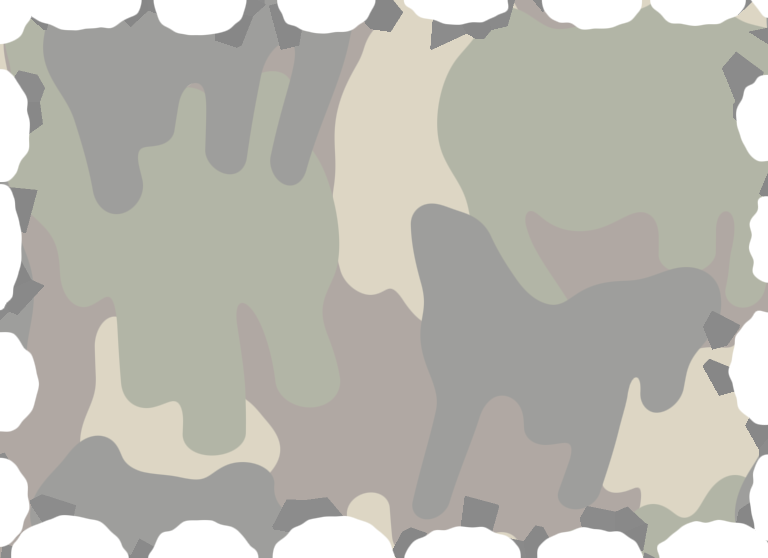
Write a Shadertoy shader that draws this pattern.

```glsl
// Washed-out camouflage sheet with a torn, scalloped rim on white.
// Each colour is a staggered lattice of patches, a rounded body with vertical
// fingers joined by a smooth union; angular grey shards cling to the rim.

const vec3 WHITE = vec3(1.0);
const vec3 MAUVE = vec3(0.69, 0.66, 0.64);
const vec3 CREAM = vec3(0.865, 0.84, 0.77);
const vec3 GREEN = vec3(0.70, 0.71, 0.65);
const vec3 GREY  = vec3(0.62, 0.62, 0.61);
const vec3 SHARD = vec3(0.54);

// All lengths are in canvas heights.
struct Layer {
    vec2 origin, cell;    // lattice start and spacing
    float stagger;        // vertical shift of odd columns
    vec2 reach;           // half width of the body, finger length
    float body, finger;   // radii
    float seed;
};
const Layer CREAM_LAYER = Layer(vec2(0.76, 0.86), vec2(0.46, 0.95), -0.63, vec2(0.10, 0.30), 0.070, 0.040, 11.0);
const Layer GREEN_LAYER = Layer(vec2(0.29, 0.66), vec2(0.84, 0.95),  0.15, vec2(0.20, 0.36), 0.135, 0.045, 23.0);
const Layer GREY_LAYER  = Layer(vec2(0.98, 0.42), vec2(0.62, 0.90),  0.53, vec2(0.20, 0.32), 0.072, 0.045, 37.0);

const int   FINGERS      = 4;
const float BLEND        = 0.055;  // softness of the joins
const float WARP         = 0.055;  // bending of the outlines
const float WARP_SCALE   = 3.2;
const float BITE_SPACING = 0.23;   // scallops along the rim
const float BITE_WIDTH   = 0.090;
const float SHARD_SIZE   = 0.055;
const float SHARD_BAND   = 0.024;
const float SHARD_SHARE  = 0.42;

vec3 hash3(vec3 p) {
    p = fract(p * vec3(0.1031, 0.1030, 0.0973));
    p += dot(p, p.yxz + 33.33);
    return fract((p.xxy + p.yxx) * p.zyx);
}

vec2 noise2(vec2 p) {
    vec2 i = floor(p), f = fract(p);
    f = f * f * (3.0 - 2.0 * f);
    vec2 a = hash3(vec3(i, 5.0)).xy, b = hash3(vec3(i + vec2(1, 0), 5.0)).xy;
    vec2 c = hash3(vec3(i + vec2(0, 1), 5.0)).xy, d = hash3(vec3(i + 1.0, 5.0)).xy;
    return mix(mix(a, b, f.x), mix(c, d, f.x), f.y);
}

float smoothMin(float a, float b) {
    float h = max(BLEND - abs(a - b), 0.0) / BLEND;
    return min(a, b) - 0.25 * h * h * BLEND;
}

// Segment from a to b whose radius runs from ra to rb.
float taperedCapsule(vec2 p, vec2 a, vec2 b, float ra, float rb) {
    vec2 ab = b - a;
    float t = clamp(dot(p - a, ab) / dot(ab, ab), 0.0, 1.0);
    return length(p - a - t * ab) - mix(ra, rb, t);
}

// One patch: a sloping body with fingers hanging down and rising up.
float patchDistance(vec2 p, Layer l, vec2 id) {
    vec3 h = hash3(vec3(id + 40.0, l.seed));
    vec2 side = vec2(l.reach.x, (h.x - 0.5) * 0.14);
    float d = taperedCapsule(p, -side, side, l.body * (0.8 + 0.4 * h.y), l.body * (1.2 - 0.4 * h.y));
    for (int j = 0; j < FINGERS; j++) {
        float t = 2.0 * float(j) / float(FINGERS - 1) - 1.0;
        h = hash3(vec3(id + 40.0, l.seed + 3.0 * float(j) + 1.0));
        float lean = (h.z - 0.5) * 0.07;
        vec2 root = t * side;
        vec2 low  = root + vec2(lean, -l.reach.y * mix(0.35, 1.15, h.x));
        vec2 high = root + vec2(-lean, l.reach.y * mix(0.05, 0.7, h.y));
        d = smoothMin(d, taperedCapsule(p, low, high, l.finger * mix(0.8, 1.2, h.z), l.finger));
    }
    return d;
}

float layerDistance(vec2 p, Layer l) {
    float d = 1.0, column = round((p.x - l.origin.x) / l.cell.x);
    for (int i = -1; i <= 1; i++) {
        float c = column + float(i);
        vec2 start = l.origin + vec2(c * l.cell.x, l.stagger * mod(c, 2.0));
        float row = round((p.y - start.y) / l.cell.y);
        for (int j = -1; j <= 1; j++) {
            float r = row + float(j);
            d = smoothMin(d, patchDistance(p - start - vec2(0.0, r * l.cell.y), l, vec2(c, r)));
        }
    }
    return d;
}

// Positive on the sheet, negative inside the elliptic bites of the four sides.
float sheetDistance(vec2 p, vec2 canvas) {
    float d = 1.0;
    for (int side = 0; side < 4; side++) {
        vec2 q = side < 2 ? p : p.yx;
        float depth = side < 2 ? canvas.y : canvas.x;
        if (side % 2 == 1) q.y = depth - q.y;
        for (int i = -1; i <= 1; i++) {
            float cell = floor(q.x / BITE_SPACING) + float(i);
            vec3 h = hash3(vec3(cell + 20.0, float(side) * 7.0, 61.0));
            float middle = (cell + 0.5 + 0.3 * (h.x - 0.5)) * BITE_SPACING;
            vec2 radius = vec2(BITE_WIDTH * mix(0.85, 1.2, h.y), mix(0.03, 0.075, h.z));
            d = min(d, (length((q - vec2(middle, 0.0)) / radius) - 1.0) * radius.y);
        }
    }
    return d + 0.008 * (noise2(p * 45.0).x - 0.5);
}

// Nearest Voronoi site: position and a random value.
vec3 shardSite(vec2 p) {
    vec2 base = floor(p / SHARD_SIZE);
    vec3 site = vec3(0.0);
    float nearest = 9.0;
    for (int k = 0; k < 9; k++) {
        vec2 cell = base + vec2(k % 3, k / 3) - 1.0;
        vec3 h = hash3(vec3(cell + 9.0, 83.0));
        vec2 at = (cell + h.xy) * SHARD_SIZE;
        float d = distance(p, at);
        if (d < nearest) { nearest = d; site = vec3(at, h.z); }
    }
    return site;
}

float cover(float d) {
    float w = 0.75 * max(fwidth(d), 1e-5);
    return 1.0 - smoothstep(-w, w, d);
}

void mainImage(out vec4 fragColor, in vec2 fragCoord) {
    vec2 p = fragCoord / iResolution.y;
    vec2 canvas = vec2(iResolution.x / iResolution.y, 1.0);

    // Camouflage
    vec2 bent = p + WARP * (2.0 * noise2(p * WARP_SCALE + 3.0) - 1.0);
    vec3 color = mix(MAUVE, CREAM, cover(layerDistance(bent, CREAM_LAYER)));
    color = mix(color, GREEN, cover(layerDistance(bent, GREEN_LAYER)));
    color = mix(color, GREY, cover(layerDistance(bent, GREY_LAYER)));

    // Shards near the rim, averaged over four samples to smooth their edges
    for (int k = 0; k < 4; k++) {
        vec2 offset = (vec2(k % 2, k / 2) - 0.5) * 0.5 / iResolution.y;
        vec3 site = shardSite(p + offset);
        float present = step(abs(sheetDistance(site.xy, canvas)), SHARD_BAND) * step(site.z, SHARD_SHARE);
        color = mix(color, SHARD + 0.06 * (site.z - 0.2), present / float(4 - k));
    }

    // Torn rim
    color = mix(color, WHITE, cover(sheetDistance(p, canvas)));
    fragColor = vec4(color, 1.0);
}
```
